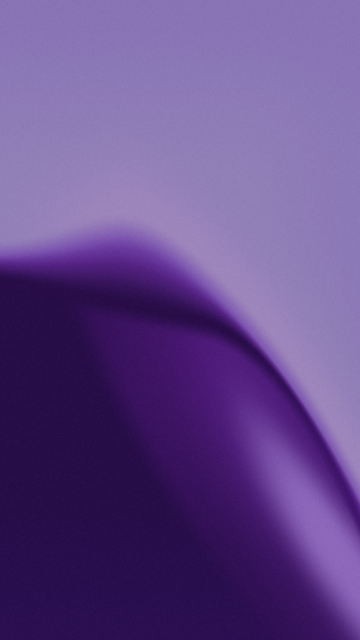
Reproduce this background procedurally as a Shadertoy shader.

```glsl
// Soft violet folds: a dark draped ridge with a lavender sheen under a hazy lilac sky.

// Colours
const vec3 SKY_TOP   = vec3(0.535, 0.455, 0.710);
const vec3 SKY_LOW   = vec3(0.565, 0.495, 0.720);
const vec3 HAZE      = vec3(0.625, 0.530, 0.735);
const vec3 RIM       = vec3(0.460, 0.290, 0.680);
const vec3 VIOLET    = vec3(0.350, 0.145, 0.540);
const vec3 SHADOW    = vec3(0.155, 0.050, 0.280);
const vec3 SHADOW_R  = vec3(0.250, 0.080, 0.420);
const vec3 DEEP      = vec3(0.150, 0.052, 0.282);
const vec3 FACET_LOW = vec3(0.190, 0.060, 0.325);
const vec3 FACET_TOP = vec3(0.290, 0.090, 0.455);
const vec3 SHEEN     = vec3(0.550, 0.405, 0.730);

// Shape
const float RIDGE_HEIGHT = 0.600;
const float RIDGE_FALL   = 0.777;
const float BUMP_HEIGHT  = 0.029;
const float CREASE_HEIGHT = 0.565;
const float CREASE_FALL  = 1.340;
const float CREASE_WIDTH = 0.032;
const float GRAIN        = 0.014;
const vec2  GRAIN_CELLS  = vec2(288.0, 512.0);

float bell(float d, float width) {
    d /= width;
    return exp(-d * d);
}

float hash(vec2 p) {
    vec3 q = fract(vec3(p.xyx) * 0.1031);
    q += dot(q, q.yzx + 33.33);
    return fract((q.x + q.y) * q.z);
}

// Height of the outer ridge at x
float ridge(float x) {
    float run = max(x - 0.3, 0.0);
    return RIDGE_HEIGHT - RIDGE_FALL * run * run + BUMP_HEIGHT * bell(x - 0.36, 0.2);
}

// Height of the dark crease under the ridge
float crease(float x) {
    float run = max(x - 0.56, 0.0);
    return CREASE_HEIGHT - 0.12 * x - CREASE_FALL * run * run;
}

// Sky gradient with a warm haze hugging the ridge
vec3 skyColor(vec2 p, float above) {
    vec3 col = mix(SKY_LOW, SKY_TOP, smoothstep(0.72, 1.0, p.y));
    col = mix(col, SKY_TOP, 0.6 * smoothstep(0.65, 1.0, p.x) * smoothstep(0.12, 0.35, above));
    float haze = bell(above - 0.035, 0.085) * smoothstep(-0.15, 0.4, p.x);
    return mix(col, HAZE, 0.85 * haze);
}

// Rolled rim: bright at the ridge (t = 0), dark at the crease (t = 1)
vec3 rimColor(float t, vec3 shadow) {
    vec3 col = mix(RIM, VIOLET, smoothstep(-0.1, 0.45, t));
    return mix(col, shadow, smoothstep(0.2, 1.0, t));
}

// Inner cloth: deep left side, lit facet and diagonal sheen
vec3 clothColor(vec2 p) {
    vec3 deep = DEEP + vec3(0.015, 0.005, 0.035) * (1.0 - smoothstep(0.0, 0.25, p.y));
    float border = 0.764 - 1.5 * p.y + 0.81 * p.y * p.y;
    float lift = smoothstep(0.12, 0.5, p.y + 0.15 * (p.x - 0.5));
    vec3 facet = mix(FACET_LOW, FACET_TOP, lift * smoothstep(0.1, 0.65, p.x));
    vec3 col = mix(deep, facet, smoothstep(-0.03, 0.06, p.x - border));

    float d = p.y - (0.36 - 0.77 * (p.x - 0.65));
    float glow = bell(d, d > 0.0 ? 0.085 : 0.105) * smoothstep(0.5, 0.92, p.x);
    float halo = bell(d, 0.14) * smoothstep(0.45, 0.75, p.x);
    col = mix(col, VIOLET, 0.75 * halo);
    return mix(col, SHEEN, smoothstep(0.1, 1.0, glow));
}

void mainImage(out vec4 fragColor, in vec2 fragCoord) {
    vec2 p = fragCoord / iResolution.xy;
    float top = ridge(p.x);
    float fold = crease(p.x);
    float above = p.y - top;

    // Cloth below the crease, rim above it
    vec3 shadow = mix(SHADOW, SHADOW_R, smoothstep(0.62, 1.0, p.x));
    float t = clamp(-above / (top - fold), -1.0, 1.0);
    vec3 col = rimColor(t, shadow);
    col = mix(col, clothColor(p), smoothstep(0.0, CREASE_WIDTH, fold - p.y));

    // Blurred skyline
    float blur = mix(0.018, 0.03, smoothstep(0.0, 0.3, p.x));
    col = mix(col, skyColor(p, above), smoothstep(-0.6 * blur, 1.4 * blur, above));

    // Fine grain
    col += GRAIN * (hash(floor(p * GRAIN_CELLS)) - 0.5);
    fragColor = vec4(col, 1.0);
}
```
